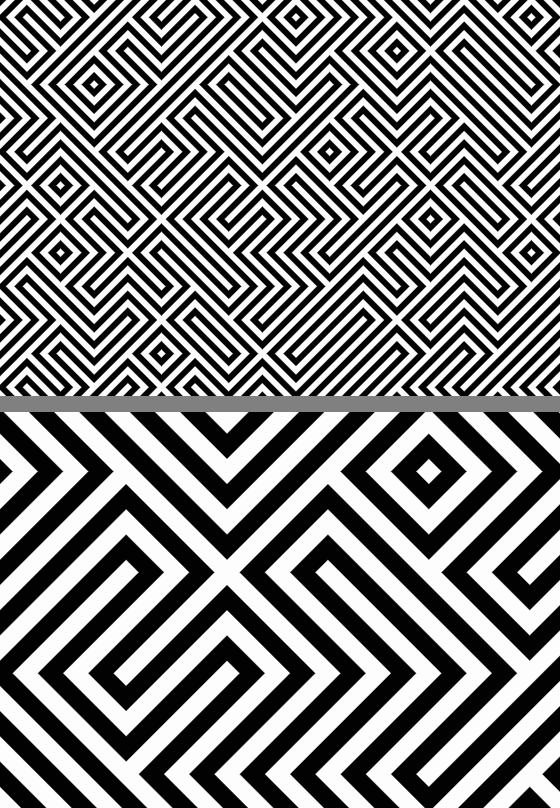
Top: the whole. Bottom: its middle third, enlarged.
Give the GLSL for this pattern, as a Shadertoy shader.

```glsl
// Maze of black and white diagonal stripes on randomly flipped square tiles.

const float TILES_ACROSS = 16.65;         // tiles along the canvas width
const float STRIPES_PER_TILE = 2.0;       // black and white pairs along a tile edge
const vec2 GRID_OFFSET = vec2(0.80, 0.26);
const float EDGE_PIXELS = 1.1;            // width of the smoothed edge
const vec3 BLACK = vec3(0.008);
const vec3 WHITE = vec3(0.992);

// Integer hash of a tile, from 0 to 1
float hashTile(vec2 tile, uint seed) {
    uvec2 q = uvec2(ivec2(tile) + 512);
    uint h = q.x * 1597334673u ^ q.y * 3812015801u ^ seed * 2654435769u;
    h = (h ^ (h >> 16)) * 2146121005u;
    h = (h ^ (h >> 15)) * 2221713035u;
    h ^= h >> 16;
    return float(h >> 8) / 16777216.0;
}

// Coordinate across the stripes: rising or falling diagonal per tile
float diagonalCoord(vec2 p, uint seed) {
    vec2 local = fract(p);
    float slope = hashTile(floor(p), seed) < 0.5 ? -1.0 : 1.0;
    return local.x + slope * local.y;
}

// Signed distance in tiles to the nearest stripe edge, positive in white.
// The wave is even and repeats per tile, so stripes join at every seam.
float stripeDistance(float coord, float count) {
    float fromWhite = abs(fract(coord * count + 0.5) - 0.5);
    return (0.25 - fromWhite) / (count * sqrt(2.0));
}

void mainImage(out vec4 fragColor, in vec2 fragCoord) {
    float pixel = TILES_ACROSS / iResolution.x;
    vec2 p = fragCoord * pixel - GRID_OFFSET;

    float d = stripeDistance(diagonalCoord(p, 7u), STRIPES_PER_TILE);
    float white = clamp(0.5 + d / (EDGE_PIXELS * pixel), 0.0, 1.0);

    fragColor = vec4(mix(BLACK, WHITE, white), 1.0);
}
```
